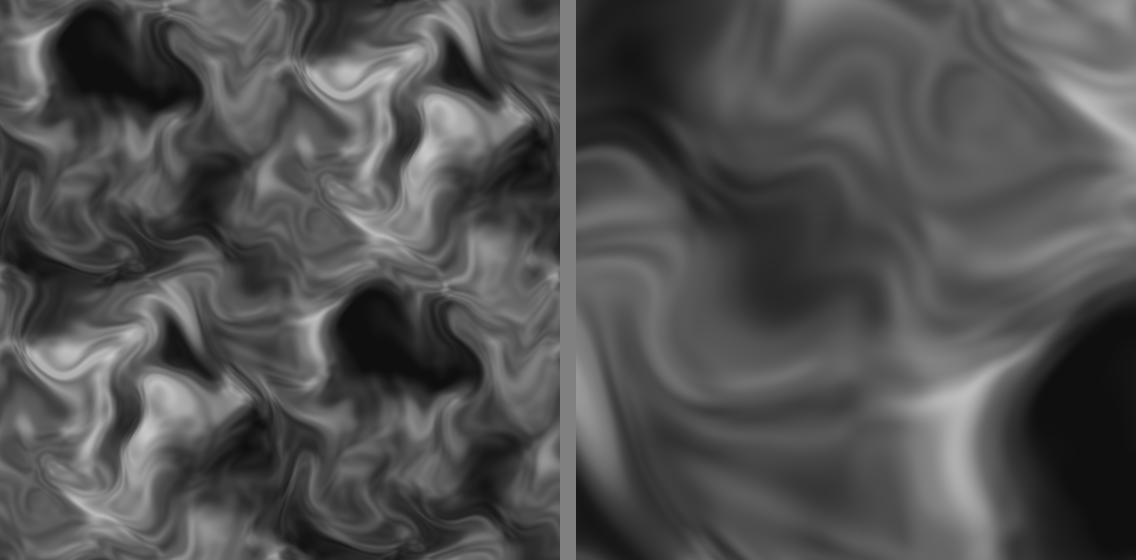
Left, the full canvas; right, a detail of the centre.
This texture is drawn by a Shadertoy shader. Its source:

```glsl
// Smoky grey marble: doubly warped gradient noise that tiles, also along its diagonal.
#define BASE_CELLS 4.0    // noise cells across the canvas, even
#define WARP 0.19         // displacement per unit of noise
#define GAIN 0.58         // weight ratio of successive octaves
#define NOISE_SPREAD 0.263 // standard deviation of the layered noise
#define MID_TONE 0.54     // square root of the middle grey
#define CONTRAST 0.133    // tone change per standard deviation
#define DARKEST 0.24      // square root of the darkest grey

// Unit gradient of a lattice point; repeats after half a canvas on both axes.
vec2 latticeGradient(vec2 cell, float cells, float seed) {
    float halfCells = 0.5 * cells;
    cell -= halfCells * floor((cell.x + 0.5) / halfCells);
    cell.y = floor(mod(cell.y + 0.5, cells));
    float hash = fract(sin(dot(cell, vec2(127.1, 311.7)) + seed * 74.7) * 43758.5);
    float angle = 6.2832 * hash;
    return vec2(cos(angle), sin(angle));
}

float gradientNoise(vec2 p, float cells, float seed) {
    vec2 cell = floor(p);
    vec2 f = p - cell;
    vec2 blend = f * f * f * (f * (f * 6.0 - 15.0) + 10.0);
    vec2 right = vec2(1.0, 0.0);
    vec2 up = vec2(0.0, 1.0);
    float a = dot(latticeGradient(cell, cells, seed), f);
    float b = dot(latticeGradient(cell + right, cells, seed), f - right);
    float c = dot(latticeGradient(cell + up, cells, seed), f - up);
    float d = dot(latticeGradient(cell + 1.0, cells, seed), f - 1.0);
    return mix(mix(a, b, blend.x), mix(c, d, blend.x), blend.y);
}

float layeredNoise(vec2 uv, int octaves, float seed) {
    float sum = 0.0;
    float weight = 1.0;
    float cells = BASE_CELLS;
    for (int i = 0; i < octaves; i++) {
        vec2 offset = vec2(0.37, 0.61) * float(i);
        sum += weight * gradientNoise(uv * cells + offset, cells, seed + float(i));
        weight *= GAIN;
        cells *= 2.0;
    }
    return sum;
}

void mainImage(out vec4 fragColor, in vec2 fragCoord) {
    vec2 uv = fragCoord / iResolution.xy;

    // Fold the plane twice to draw the smoke into creases and wisps
    vec2 warp = vec2(0.0);
    for (int i = 0; i < 2; i++) {
        float seed = 10.0 + 20.0 * float(i);
        vec2 p = uv + warp;
        warp = WARP * vec2(layeredNoise(p, 2, seed), layeredNoise(p, 2, seed + 10.0));
    }

    // Squaring the tone gives broad dark greys and few highlights
    float density = layeredNoise(uv + warp, 4, 7.0) / NOISE_SPREAD;
    float tone = max(MID_TONE + CONTRAST * density, DARKEST);
    fragColor = vec4(vec3(tone * tone), 1.0);
}
```
